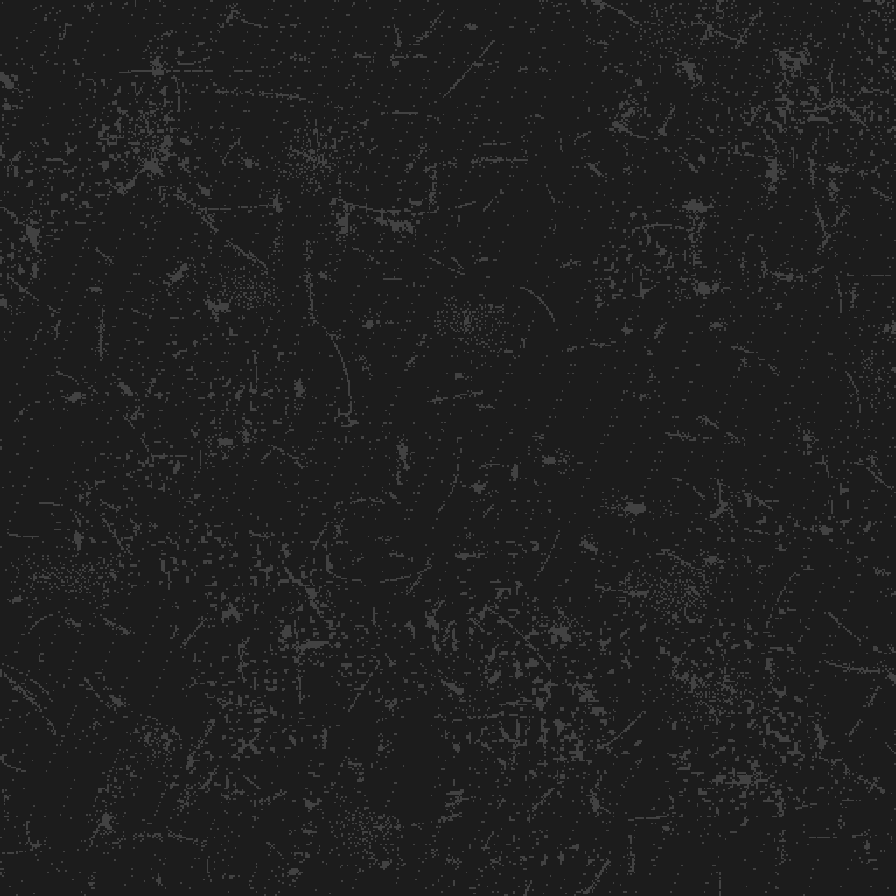
Reproduce this texture procedurally as a three.js fragment shader.

```glsl
// Worn dark surface: fine scratches, ragged chips, clumped dust and stippled scuffs.
// Each layer gives a chance of wear; a fine grain grid then decides, grain by grain,
// whether the light undercoat shows through, which keeps every mark crisp and broken.

#define BASE_COLOR vec3(0.11)
#define WEAR_COLOR vec3(0.26)
#define GRAINS 512.0         // grains across the canvas
#define LONG_GRID 8.0        // long scratches across
#define SHORT_GRID 19.0      // short scratches across
#define CHIP_GRID 15.0       // chip sites across
#define SCUFF_GRID 4.0       // stippled scuff sites across
#define DUST_AMOUNT 0.27     // how far dust spreads inside its clusters
#define SCRATCH_WIDTH 0.0011 // half width of a crisp scratch

varying vec2 vUv;

float hash(vec2 p) {
  return fract(sin(dot(p, vec2(127.1, 311.7))) * 43758.5453);
}

vec2 hash2(vec2 p) {
  return vec2(hash(p), hash(p + 41.3));
}

float noise(vec2 p) {
  vec2 i = floor(p);
  vec2 f = fract(p);
  f = f * f * (3.0 - 2.0 * f);
  return mix(mix(hash(i), hash(i + vec2(1.0, 0.0)), f.x),
             mix(hash(i + vec2(0.0, 1.0)), hash(i + 1.0), f.x), f.y);
}

vec2 rotate(vec2 p, float angle) {
  float c = cos(angle);
  float s = sin(angle);
  return vec2(c * p.x + s * p.y, c * p.y - s * p.x);
}

// Favoured directions: level, upright, steep rising, falling
float scratchAngle(vec2 id) {
  float kind = hash(id + 3.7);
  float angle = kind < 0.32 ? 0.0 : kind < 0.56 ? 1.6 : kind < 0.78 ? 1.0 : -0.65;
  return angle + (hash(id + 8.1) - 0.5) * 0.4;
}

// Thin, slightly bent, broken lines, one candidate per grid cell
float scratches(vec2 uv, float grid, float share, float seed) {
  float wear = 0.0;
  for (int y = -1; y <= 1; y++) {
    for (int x = -1; x <= 1; x++) {
      vec2 cell = floor(uv * grid) + vec2(float(x), float(y));
      vec2 id = cell + seed;
      if (hash(id + 1.9) > share) continue;
      vec2 p = rotate(uv - (cell + hash2(id)) / grid, scratchAngle(id));
      float halfLength = mix(0.2, 0.65, hash(id + 5.3)) / grid;
      float along = p.x / halfLength;
      if (abs(along) > 1.0) continue;
      float bend = (hash(id + 6.6) - 0.5) * 0.5;
      float away = abs(p.y + bend * halfLength * along * along);
      float gaps = smoothstep(0.28, 0.5, noise(vec2(p.x * 75.0, hash(id) * 90.0)));
      float crisp = 1.0 - smoothstep(0.8, 1.1, away / SCRATCH_WIDTH);
      float rough = 0.28 * exp(-away * away * 50000.0) * step(0.5, hash(id + 9.4));
      wear = max(wear, max(crisp * 0.85, rough) * gaps);
    }
  }
  return wear;
}

// Small ragged blotches with loose crumbs around them
float chips(vec2 uv) {
  float wear = 0.0;
  float ragged = noise(uv * 170.0) + 0.6 * noise(uv * 330.0);
  for (int y = -1; y <= 1; y++) {
    for (int x = -1; x <= 1; x++) {
      vec2 cell = floor(uv * CHIP_GRID) + vec2(float(x), float(y));
      vec2 id = cell + 70.0;
      if (hash(id + 2.2) > 0.5) continue;
      vec2 p = rotate(uv - (cell + hash2(id)) / CHIP_GRID, scratchAngle(id));
      float size = mix(0.004, 0.012, pow(hash(id + 4.8), 2.0));
      float reach = length(p * vec2(0.6, 1.5)) / size;
      float core = 1.0 - smoothstep(0.95, 1.1, reach * 0.65 + ragged * 0.75);
      float crumbs = 0.22 * exp(-reach * reach * 0.2) * step(0.75, ragged);
      wear = max(wear, max(core, crumbs));
    }
  }
  return wear;
}

// Soft patches that will be filled with evenly spaced dots
float scuffs(vec2 uv) {
  float wear = 0.0;
  for (int y = -1; y <= 1; y++) {
    for (int x = -1; x <= 1; x++) {
      vec2 cell = floor(uv * SCUFF_GRID) + vec2(float(x), float(y));
      vec2 id = cell + 130.0;
      if (hash(id + 7.5) > 0.6) continue;
      vec2 p = rotate(uv - (cell + hash2(id)) / SCUFF_GRID, hash(id + 3.1) - 0.5);
      p *= vec2(22.0, 33.0);
      wear = max(wear, exp(-dot(p, p)));
    }
  }
  return wear * smoothstep(0.15, 0.6, noise(uv * 28.0));
}

void main() {
  vec2 grain = floor(vUv * GRAINS);
  vec2 uv = (grain + 0.5) / GRAINS;
  float chance = hash(grain + 17.0);

  // Dust clumps gather in clouds, with a few stray specks
  float cloud = 0.45 * noise(uv * 7.0) + 0.3 * noise(uv * 17.0 + 9.0) + 0.25 * noise(uv * 41.0);
  float cluster = smoothstep(0.4, 0.78, cloud);
  float dust = step(0.98 - DUST_AMOUNT * cluster, noise(uv * 225.0 + 31.0));
  float strays = step(chance, 0.004 + 0.02 * cluster);

  // Scratches and chips
  float marks = max(scratches(uv, LONG_GRID, 0.8, 10.0), scratches(uv, SHORT_GRID, 0.5, 40.0));
  marks = step(chance, max(marks, chips(uv)) - 0.001);

  // One dot at most in each two by two block of grains
  vec2 block = floor(grain / 2.0);
  vec2 slot = abs(floor(hash2(block + 5.0) * 2.0) - mod(grain, 2.0));
  float stipple = step(slot.x + slot.y, 0.5) * step(hash(block + 23.0), scuffs(uv) * 0.9 - 0.03);

  float wear = max(max(dust, strays), max(marks, stipple));
  gl_FragColor = vec4(mix(BASE_COLOR, WEAR_COLOR, wear), 1.0);
}
```
